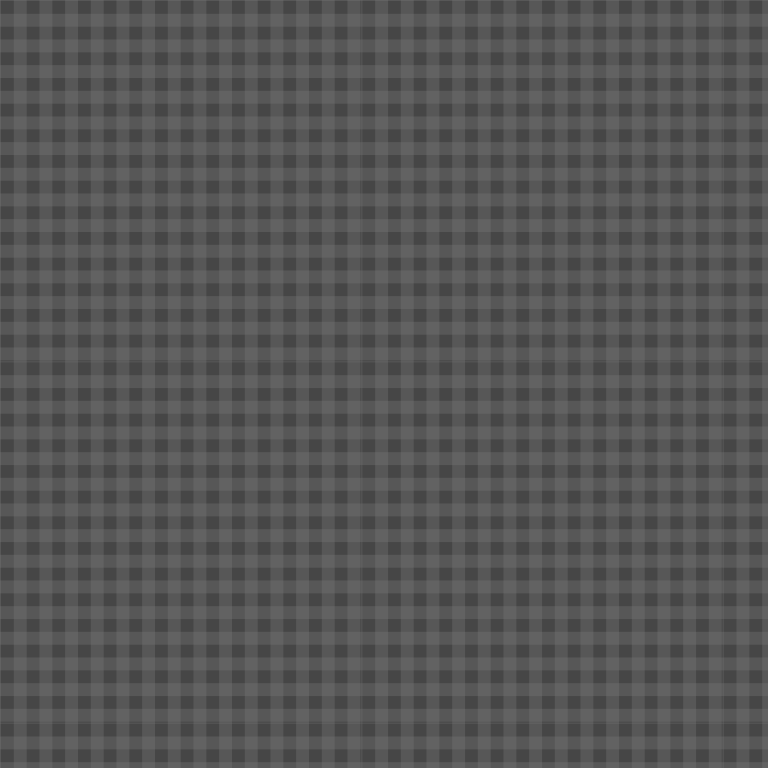
This pattern is drawn by a Shadertoy shader. Its source:

```glsl
const float SWATCH = 0.4705;       // side of one cloth swatch
const float CHECK_PERIOD = 0.03342; // one dark band plus one light band
const float SWATCH_MARGIN = 0.0013; // light sliver before the first dark band

const vec3 LIGHT_GREY = vec3(0.384);
const vec3 MID_GREY = vec3(0.343);
const vec3 DARK_GREY = vec3(0.276);

// Dark length from the swatch edge up to x
float darkInSwatch(float x, float period, float margin) {
    float bands = (x - margin) / period;
    return period * (0.5 * floor(bands) + min(fract(bands), 0.5));
}

// Dark length from zero up to x; bands restart at each swatch edge
float darkLength(float x, float swatch, float period, float margin) {
    float index = floor(x / swatch);
    return index * darkInSwatch(swatch, period, margin)
         + darkInSwatch(x - index * swatch, period, margin);
}

// Share of dark band inside a filter window centred on x
float bandCoverage(float x, float window) {
    float after = darkLength(x + 0.5 * window, SWATCH, CHECK_PERIOD, SWATCH_MARGIN);
    float before = darkLength(x - 0.5 * window, SWATCH, CHECK_PERIOD, SWATCH_MARGIN);
    return clamp((after - before) / window, 0.0, 1.0);
}

// Two crossed sets of bands: none, one or both dark
vec3 gingham(float across, float down) {
    vec3 lightRow = mix(LIGHT_GREY, MID_GREY, across);
    vec3 darkRow = mix(MID_GREY, DARK_GREY, across);
    return mix(lightRow, darkRow, down);
}

void mainImage(out vec4 fragColor, in vec2 fragCoord) {
    float pixel = 1.0 / iResolution.y;
    vec2 p = fragCoord * pixel;

    // Swatches are laid from the top left corner
    float across = bandCoverage(p.x, pixel);
    float down = bandCoverage(1.0 - p.y, pixel);

    fragColor = vec4(gingham(across, down), 1.0);
}
```
